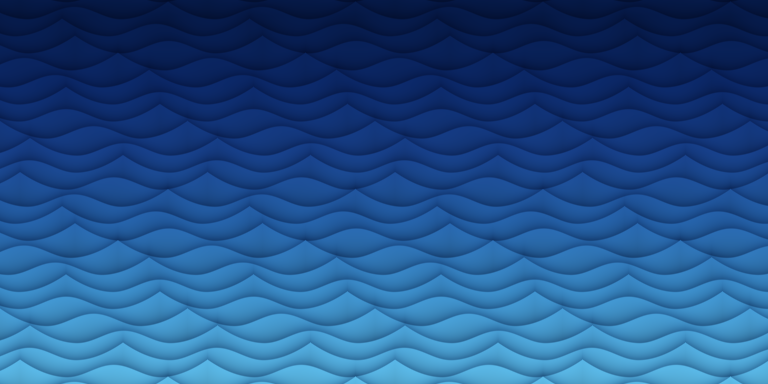
A Shadertoy shader for this background:

```glsl
const float TILE = 0.4883;         // pattern period, in canvas heights
const int ROWS = 11;               // wave rows in one period
const int FIRST_ROW = -2;
const int LAST_ROW = 24;
const float ROW_SHIFT = 0.004;     // drop of the first crest below the top
const float WAVE_HEIGHT = 0.046;   // crest to trough
const float CREST_POWER = 1.85;    // sharpness of the pointed crest
const float SWELL = 0.70;          // height of the round swell, relative to crest
const float HIGHLIGHT = 1.20;      // brightness along a wave's edge
const float FALLOFF = 2.4;         // darkening with depth below the edge
const float SHADOW_REACH = 0.018;
const vec3 SHADOW = vec3(0.42, 0.33, 0.25);
const float GRADIENT_START = 0.06;
const float GRADIENT_STEP = 0.18;

// Horizontal crest phase of each row
const float CREST_PHASE[ROWS] = float[ROWS](
    0.896, 0.331, 0.400, 0.629, 0.795, 0.352, 0.853, 0.000, 0.160, 0.656, 0.107);

// Water colours from the bottom up
const vec3 WATER[6] = vec3[6](
    vec3(0.29, 0.60, 0.76), vec3(0.21, 0.49, 0.69), vec3(0.13, 0.34, 0.58),
    vec3(0.08, 0.22, 0.47), vec3(0.04, 0.14, 0.36), vec3(0.02, 0.09, 0.25));

vec3 waterColor(float height) {
    float t = clamp((height - GRADIENT_START) / GRADIENT_STEP, -0.4, 5.0);
    int i = clamp(int(floor(t)), 0, 4);
    return mix(WATER[i], WATER[i + 1], t - float(i));
}

// Pointed crest at phase 0, round swell at phase 0.5, troughs between
float waveProfile(float phase) {
    float d = abs(fract(phase + 0.5) - 0.5);
    float crest = pow(max(1.0 - 4.0 * d, 0.0), CREST_POWER);
    float swell = 0.5 - 0.5 * cos(12.56637 * max(d - 0.25, 0.0));
    return crest + SWELL * swell;
}

float waveEdge(float x, int row) {
    int id = (row + ROWS) % ROWS;
    float crestY = 1.0 - ROW_SHIFT - float(row) * TILE / float(ROWS);
    return crestY + WAVE_HEIGHT * (waveProfile(x / TILE - CREST_PHASE[id]) - 1.0);
}

void mainImage(out vec4 fragColor, in vec2 fragCoord) {
    vec2 p = fragCoord / iResolution.y;
    float pixel = 1.0 / iResolution.y;
    vec3 water = waterColor(p.y);
    vec3 color = water;

    // Paint from the back row to the front, each shading the rows behind it
    for (int row = FIRST_ROW; row <= LAST_ROW; row++) {
        float depth = waveEdge(p.x, row) - p.y;
        color *= 1.0 - SHADOW * exp(-max(-depth, 0.0) / SHADOW_REACH);
        vec3 lit = water * (HIGHLIGHT - FALLOFF * clamp(depth, 0.0, 0.1));
        color = mix(color, lit, smoothstep(-pixel, pixel, depth));
    }

    fragColor = vec4(color, 1.0);
}
```
